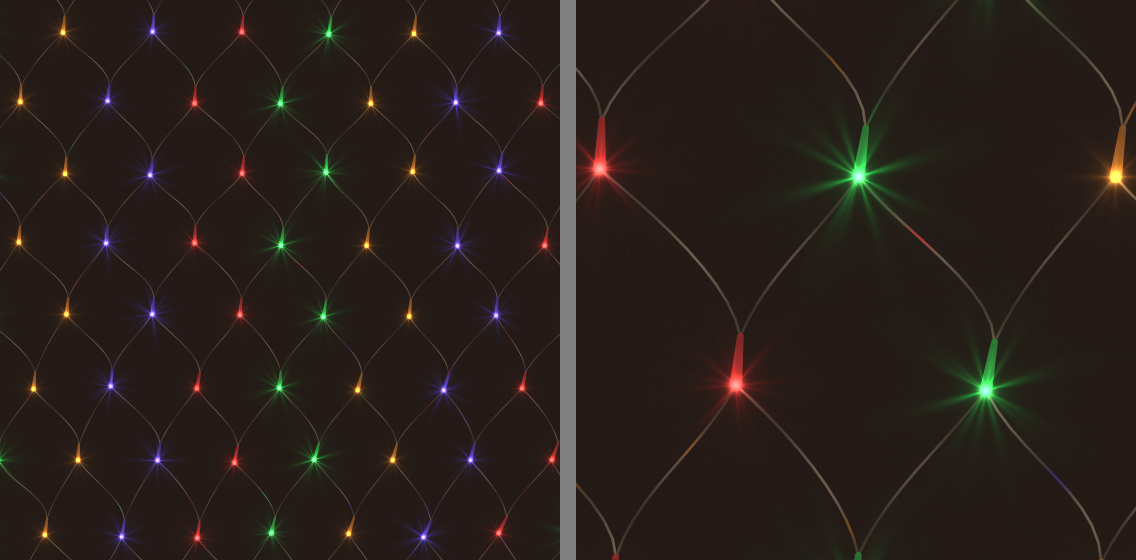
Left: the whole. Right: its middle third, enlarged.
Give the GLSL for this pattern, as a Shadertoy shader.

```glsl
// A net of string lights on a dark ground: staggered rows of small lamps joined
// by thin curved wires. Each pixel visits the nearby lamps of a jittered lattice
// that narrows toward the bottom, and adds their wires, sleeves and starbursts.

const float COLUMN_STEP = 0.1554;
const float PIVOT_X = 0.365;
const vec3 GROUND = vec3(0.139, 0.104, 0.090);
const vec3 WIRE = vec3(0.47, 0.405, 0.34);

float hash(vec2 p) {
    return fract(sin(dot(p, vec2(127.1, 311.7))) * 4375.85);
}

// Rows below the middle are drawn together sideways.
float rowScale(float row) {
    return 1.0 - 0.04 * max(row - 3.6, 0.0);
}

float rowStart(float row) {
    return mix(0.117, 0.037, mod(row, 2.0));
}

// Lamp centre for a (column, row) index, y pointing down.
vec2 lampPosition(vec2 id) {
    float x = PIVOT_X + (rowStart(id.y) + id.x * COLUMN_STEP - PIVOT_X) * rowScale(id.y);
    float y = 0.0586 + 0.1237 * id.y + 0.00065 * id.y * id.y;
    return vec2(x, y) + 0.009 * (vec2(hash(id), hash(id + 17.3)) - 0.5);
}

// Upper end of the sleeve, where the wires gather.
vec2 sleeveTop(vec2 id) {
    float lean = 0.0005 + 0.005 * hash(id + 5.7) + 0.012 * (1.0 - rowScale(id.y)) * id.x;
    return lampPosition(id) + vec2(lean, -0.029);
}

vec3 lampColor(float column) {
    float k = mod(column, 4.0);
    if (k < 0.5) return vec3(1.0, 0.52, 0.06);
    if (k < 1.5) return vec3(0.25, 0.17, 1.0);
    if (k < 2.5) return vec3(1.0, 0.09, 0.10);
    return vec3(0.02, 0.92, 0.24);
}

// Distance to a segment, and the position along it.
vec2 segment(vec2 p, vec2 a, vec2 b) {
    vec2 d = b - a;
    float t = clamp(dot(p - a, d) / dot(d, d), 0.0, 1.0);
    return vec2(length(p - a - d * t), t);
}

vec2 bezier(vec2 a, vec2 b, vec2 c, vec2 d, float t) {
    float s = 1.0 - t;
    return s * s * (s * a + 3.0 * t * b) + t * t * (3.0 * s * c + t * d);
}

// Wire that leaves a lamp at a slant and drops steeply into the next sleeve.
vec2 wire(vec2 p, vec2 a, vec2 b, float drop, vec2 seed) {
    vec2 d = b - a;
    vec2 bend = 0.016 * (vec2(hash(seed), hash(seed + 3.1)) - 0.5);
    vec2 c1 = a + 0.33 * d + bend;
    vec2 c2 = b - vec2(drop * d.x, 0.36 * d.y) - 0.5 * bend;
    vec2 nearest = vec2(1.0, 0.0), from = a;
    for (int i = 1; i <= 10; i++) {
        float t = float(i) / 10.0;
        vec2 to = bezier(a, c1, c2, b, t);
        vec2 s = segment(p, from, to);
        if (s.x < nearest.x) nearest = vec2(s.x, t - 0.1 * (1.0 - s.y));
        from = to;
    }
    return nearest;
}

float coverage(float dist, float halfWidth, float px) {
    return 1.0 - smoothstep(halfWidth - 0.6 * px, halfWidth + 0.6 * px, dist);
}

// Wire brightness varies along its length; a short stretch catches lamp light.
vec3 wireShade(float t, vec2 seed) {
    float sheen = 0.80 + 0.20 * sin(t * 9.0 + 6.3 * hash(seed + 8.2));
    float glint = smoothstep(0.12, 0.0, abs(t - hash(seed + 2.4))) * step(0.5, hash(seed + 6.6));
    return sheen * mix(WIRE, lampColor(floor(4.0 * hash(seed + 4.9))), 0.5 * glint);
}

// Bright core, soft halo and thin uneven rays.
vec3 starburst(vec2 q, vec3 tint, float power, float seed) {
    float d = length(q), a = atan(q.y, q.x);
    float rays = pow(abs(cos(4.0 * a + seed)), 14.0) + 0.7 * pow(abs(cos(3.0 * a - 2.0 * seed)), 18.0);
    float glow = 0.65 * exp(-d / 0.0050) + 0.10 * power * exp(-d / 0.014);
    glow += 0.62 * power * rays * exp(-d / (0.006 + 0.008 * power));
    float core = exp(-dot(q, q) / 0.000016);
    return tint * (glow + 0.7 * core) + vec3(0.50, 0.48, 0.40) * core * (0.35 + 0.65 * power);
}

void mainImage(out vec4 fragColor, in vec2 fragCoord) {
    float px = 1.0 / iResolution.y;
    vec2 p = vec2(fragCoord.x * px, 1.0 - fragCoord.y * px);
    vec3 color = GROUND + 0.006 * (hash(floor(p * 512.0)) - 0.5);
    vec3 wires = vec3(0.0), sleeves = vec3(0.0), light = vec3(0.0);
    float wireMask = 0.0, sleeveMask = 0.0;
    float baseRow = floor((p.y - 0.0586) / 0.1283 + 0.1);

    for (int j = -1; j <= 1; j++) {
        float row = baseRow + float(j);
        float flatX = PIVOT_X + (p.x - PIVOT_X) / rowScale(row);
        float baseColumn = floor((flatX - rowStart(row)) / COLUMN_STEP + 0.5);
        for (int i = -1; i <= 1; i++) {
            vec2 id = vec2(baseColumn + float(i), row);
            vec2 lamp = lampPosition(id), top = sleeveTop(id);
            vec3 tint = lampColor(id.x);

            // Two wires run down to the neighbours in the next row.
            for (int side = 0; side < 2; side++) {
                float s = float(side);
                vec2 next = vec2(id.x + s - mod(row, 2.0), row + 1.0);
                vec2 seed = id + 31.0 * s;
                vec2 w = wire(p, lamp, sleeveTop(next), mix(0.20, 0.04, s), seed);
                float m = coverage(w.x, 0.0008, px) * mix(0.62, 0.85, s);
                if (m > wireMask) { wireMask = m; wires = wireShade(w.y, seed); }
            }

            // Tapered translucent sleeve, lit from its lower end.
            vec2 body = segment(p, lamp, top);
            float m = coverage(body.x, mix(0.0037, 0.0020, body.y), px) * 0.85;
            if (m > sleeveMask) {
                sleeveMask = m;
                sleeves = mix(vec3(0.46, 0.36, 0.32), tint, 0.5) * mix(1.0, 0.72, body.y);
            }

            float strong = mod(id.x, 2.0);
            float power = mix(0.28, 0.72, strong) + 0.38 * hash(id + 9.4);
            light += starburst(p - lamp, tint, power, 6.3 * hash(id + 1.9));
        }
    }
    color = mix(color, wires, wireMask);
    color = mix(color, sleeves, sleeveMask);
    fragColor = vec4(min(color + light, 1.0), 1.0);
}
```
